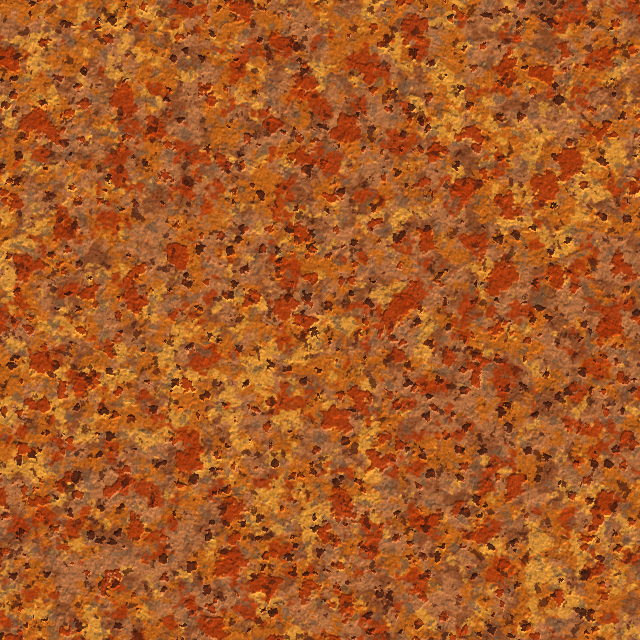
This texture is drawn by a three.js fragment shader. Its source:

```glsl
varying vec2 vUv;

const vec3 TAN = vec3(0.69, 0.42, 0.24);
const vec3 BROWN = vec3(0.54, 0.29, 0.15);
const vec3 ORANGE = vec3(0.74, 0.38, 0.09);
const vec3 YELLOW = vec3(0.85, 0.57, 0.21);
const vec3 RED = vec3(0.64, 0.21, 0.05);
const vec3 SHADOW = vec3(0.29, 0.12, 0.07);
const vec3 GREY = vec3(0.47, 0.34, 0.24);

float hash(vec2 p) {
  vec3 q = fract(p.xyx * 0.1031);
  q += dot(q, q.yzx + 33.33);
  return fract((q.x + q.y) * q.z);
}

float cornerSlope(vec2 cell, vec2 corner, vec2 f) {
  float angle = 6.28318 * hash(cell + corner);
  return dot(vec2(cos(angle), sin(angle)), f - corner);
}

float gradientNoise(vec2 p) {
  vec2 cell = floor(p);
  vec2 f = fract(p);
  vec2 w = f * f * f * (f * (f * 6.0 - 15.0) + 10.0);
  float low = mix(cornerSlope(cell, vec2(0.0, 0.0), f), cornerSlope(cell, vec2(1.0, 0.0), f), w.x);
  float high = mix(cornerSlope(cell, vec2(0.0, 1.0), f), cornerSlope(cell, vec2(1.0, 1.0), f), w.x);
  return mix(low, high, w.y);
}

float fbm(vec2 p, float gain) {
  float sum = 0.0;
  float amplitude = 1.0;
  for (int i = 0; i < 4; i++) {
    sum += amplitude * gradientNoise(p);
    p = mat2(1.6, 1.2, -1.2, 1.6) * p + 17.3;
    amplitude *= gain;
  }
  return sum;
}

// Ragged displacement that breaks up round outlines
vec2 ragged(vec2 p, float scale, float amount) {
  return p + amount * vec2(fbm(p * scale + 5.2, 0.6), fbm(p * scale + 41.7, 0.6));
}

// Scattered hollows: 1 inside, 0 outside
float pits(vec2 p, float scale, float chance, float seed) {
  vec2 q = p * scale;
  vec2 cell = floor(q);
  float depth = 0.0;
  for (int y = -1; y <= 1; y++) {
    for (int x = -1; x <= 1; x++) {
      vec2 id = cell + vec2(float(x), float(y));
      vec2 center = id + vec2(hash(id + seed), hash(id + seed + 19.7));
      float radius = mix(0.14, 0.42, hash(id + seed + 57.1));
      float present = step(hash(id + seed + 83.9), chance);
      float inside = 1.0 - smoothstep(0.72, 1.0, length(q - center) / radius);
      depth = max(depth, present * inside);
    }
  }
  return depth;
}

float largePits(vec2 p) {
  return pits(ragged(p, 34.0, 0.02), 16.0, 0.38, 3.0);
}

float smallPits(vec2 p) {
  return pits(ragged(p, 80.0, 0.007), 48.0, 0.32, 130.0);
}

// Height of the flaking crust
float relief(vec2 p, float hollow) {
  float flakes = smoothstep(-0.05, 0.05, fbm(p * 21.0 + 9.4, 0.65));
  return 0.45 * fbm(p * 46.0 + 2.8, 0.7) + 0.3 * flakes - 0.5 * hollow;
}

float coverage(float value, float threshold, float softness) {
  return smoothstep(threshold - softness, threshold + softness, value);
}

void main() {
  vec2 p = vUv;
  float large = largePits(p);
  float small = smallPits(p);

  // Light falls from above, slightly from the left
  vec2 towardLight = p + vec2(-0.001, 0.0028);
  float hollowAhead = max(largePits(towardLight), smallPits(towardLight));
  float slope = relief(p, max(large, small)) - relief(towardLight, hollowAhead);

  // Broad drift, then mottled oxide layers
  float drift = gradientNoise(p * 3.3 + 8.1) + 0.6 * gradientNoise(p * 7.1 + 30.6);
  float mottle = fbm(p * 19.0 + 61.3, 0.7);
  float oxide = fbm(p * 17.0 + 90.5, 0.7) + 0.35 * drift;
  float ochre = fbm(p * 23.0 + 120.2, 0.65) + 0.45 * drift;
  float ember = fbm(p * 15.0 + 150.8, 0.7) - 0.2 * drift;
  float soot = fbm(p * 38.0 + 180.4, 0.65);

  vec3 color = mix(TAN, BROWN, coverage(mottle, 0.12, 0.24));
  color = mix(color, ORANGE, 0.9 * coverage(oxide, 0.07, 0.16));
  color = mix(color, YELLOW, 0.85 * coverage(ochre, 0.29, 0.13));
  color = mix(color, RED, 0.85 * coverage(ember, 0.36, 0.12));
  color = mix(color, GREY, 0.65 * coverage(-soot, 0.36, 0.1));

  // Red floors in large hollows, darker ones in the small
  color = mix(color, RED, 0.88 * large);
  color = mix(color, mix(RED, SHADOW, coverage(mottle, -0.05, 0.15)), 0.85 * small);
  color = mix(color, SHADOW, 0.7 * coverage(soot, 0.46, 0.1));

  // Relief shading and fine grain
  float grain = gradientNoise(p * 210.0 + 4.6);
  color *= clamp(1.0 + 0.62 * slope + 0.16 * grain, 0.42, 1.32);
  gl_FragColor = vec4(clamp(color, 0.0, 1.0), 1.0);
}
```
